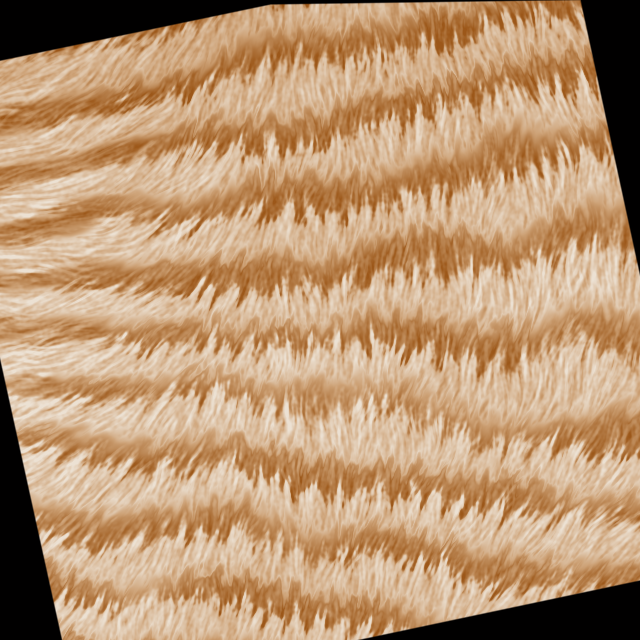
A Shadertoy shader for this texture:

```glsl
// Ginger striped fur with curved, fanning hairs on a tilted patch over black.

const float TAU = 6.2831853;
const vec3 RUST  = vec3(0.65, 0.40, 0.17);
const vec3 SAND  = vec3(0.805, 0.635, 0.465);
const vec3 CREAM = vec3(0.91, 0.85, 0.78);
const vec3 BLACK = vec3(0.005, 0.0, 0.0);

vec2 rotate(vec2 p, float a) {
    float c = cos(a), s = sin(a);
    return vec2(c * p.x - s * p.y, s * p.x + c * p.y);
}

float hash(vec2 cell) {
    vec3 q = fract(cell.xyx * vec3(0.1031, 0.1030, 0.0973));
    q += dot(q, q.yzx + 33.33);
    return fract((q.x + q.y) * q.z);
}

float cornerSlope(vec2 cell, vec2 offset) {
    float a = TAU * hash(cell);
    return dot(vec2(cos(a), sin(a)), offset);
}

// Gradient noise, about -0.7 to 0.7
float gradientNoise(vec2 p) {
    vec2 i = floor(p), f = p - i;
    vec2 u = f * f * f * (f * (f * 6.0 - 15.0) + 10.0);
    vec2 e = vec2(1.0, 0.0);
    float low  = mix(cornerSlope(i, f), cornerSlope(i + e, f - e), u.x);
    float high = mix(cornerSlope(i + e.yx, f - e.yx), cornerSlope(i + 1.0, f - 1.0), u.x);
    return mix(low, high, u.y);
}

// Hair direction: flat fan at the left, upright in the middle, leaning at the right
vec2 hairDirection(vec2 p, float seed) {
    float fan = -0.1 + 2.0 * abs(p.y - 0.6);
    float lean = mix(fan, 1.5, smoothstep(0.0, 0.5, p.x));
    lean += 1.3 * (p.y - 0.6) * smoothstep(0.4, 1.0, p.x);
    lean += 0.8 * gradientNoise(p * 13.0 + seed);
    return vec2(cos(lean), sin(lean));
}

// Noise smeared along the hair direction, 0 to 1
float hairStreaks(vec2 p, float density, float stride, float seed) {
    const int STEPS = 18;
    float sum = 0.0, total = 0.0;
    for (int i = 0; i < STEPS; i++) {
        float weight = 1.0 - 0.8 * float(i) / float(STEPS);
        sum += weight * gradientNoise(rotate(p, 0.95) * density + seed);
        total += weight;
        p += hairDirection(p, seed) * stride;
    }
    return smoothstep(-0.17, 0.17, sum / total);
}

// Dark bands that spread from the left and break up irregularly, 0 to 1
float coatStripes(vec2 p) {
    float slope = mix(-0.13, 0.22, smoothstep(0.2, 0.9, p.y));
    float height = p.y - slope * (p.x - 0.46);
    height += 0.045 * gradientNoise(p * 5.0 + 3.7);
    float wave = 0.5 + 0.5 * cos(TAU * (height - 0.8) / 0.107);
    float breaks = gradientNoise(p * vec2(5.0, 9.0) + 21.3)
                 + 0.5 * gradientNoise(p * vec2(13.0, 17.0) + 8.1);
    return smoothstep(0.3, 1.0, wave + 0.55 * breaks);
}

vec3 furColor(float tone) {
    vec3 dark = mix(RUST, SAND, clamp(tone * 2.0, -0.25, 1.0));
    return mix(dark, CREAM, clamp(tone * 2.0 - 1.0, 0.0, 1.15));
}

// Signed distance to the line from a to b, positive on its left
float edgeDistance(vec2 p, vec2 a, vec2 b) {
    vec2 d = normalize(b - a);
    return d.x * (p.y - a.y) - d.y * (p.x - a.x);
}

float patchDistance(vec2 p) {
    float d = edgeDistance(p, vec2(0.56, 0.0), vec2(1.0, 0.093));
    d = min(d, edgeDistance(p, vec2(1.0, 0.57), vec2(0.907, 1.0)));
    d = min(d, edgeDistance(p, vec2(0.907, 1.0), vec2(0.423, 0.993)));
    d = min(d, edgeDistance(p, vec2(0.423, 0.993), vec2(0.0, 0.905)));
    return min(d, edgeDistance(p, vec2(0.0, 0.44), vec2(0.097, 0.0)));
}

void mainImage(out vec4 fragColor, in vec2 fragCoord) {
    vec2 p = fragCoord / iResolution.xy;

    // Two crossing layers of fine hair over broader tufts
    float hairA = hairStreaks(p, 170.0, 0.0021, 5.3);
    float hairB = hairStreaks(p, 140.0, 0.0024, 47.9);
    float hair = mix(min(hairA, hairB), max(hairA, hairB), 0.65) - 0.54;
    float tuft = hairStreaks(p, 60.0, 0.0045, 83.1) - 0.5;

    // Hairs carry the stripe colour along their length
    vec2 root = p - hairDirection(p, 5.3) * (0.03 * hair + 0.035 * tuft);
    float tone = 0.77 - 0.58 * coatStripes(root);
    tone -= 0.16 * smoothstep(0.55, 1.0, p.y);
    tone += 0.1 * (1.0 - smoothstep(0.0, 0.35, p.x)) * smoothstep(0.9, 0.6, p.y);
    tone += 0.12 * gradientNoise(p * 4.0 + 60.0);
    tone += 0.52 * hair + 0.26 * tuft;

    float pixel = 1.0 / iResolution.y;
    float inside = smoothstep(-pixel, pixel, patchDistance(p));
    fragColor = vec4(mix(BLACK, furColor(tone), inside), 1.0);
}
```
